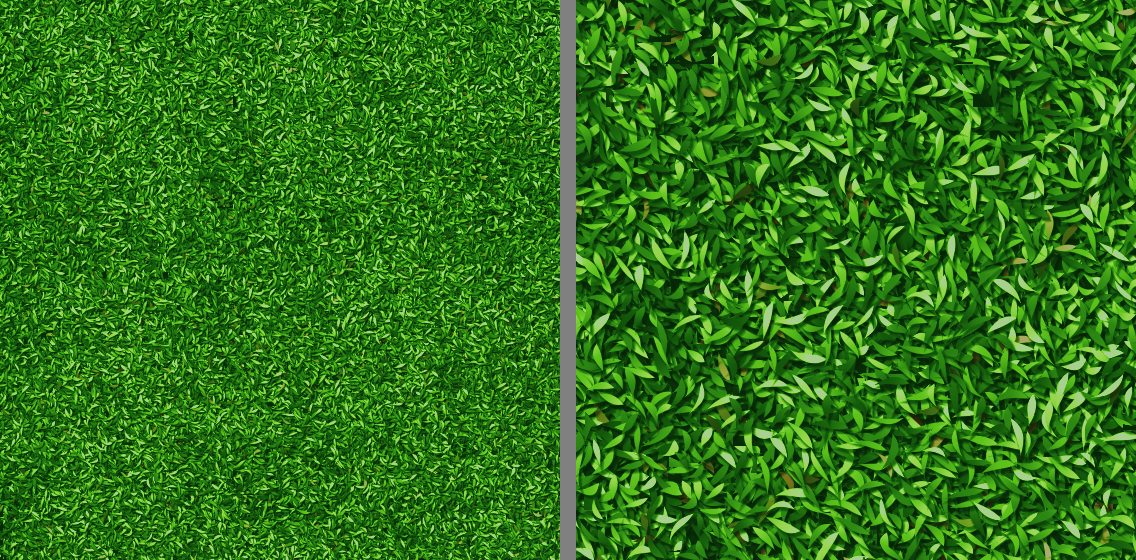
Left, the full canvas; right, a detail of the centre.
This texture is drawn by a Shadertoy shader. Its source:

```glsl
// Dense lawn of short, curved grass blades seen from above in bright sun.

vec3 hash3(vec3 p) {
    p = fract(p * vec3(0.1031, 0.1030, 0.0973));
    p += dot(p, p.yxz + 33.33);
    return fract((p.xxy + p.yxx) * p.zyx);
}

// Slow variation made of layered, bent sines, about -1 to 1
float patches(vec2 p) {
    float sum = 0.0, amp = 0.5;
    for (int i = 0; i < 4; i++) {
        p = mat2(0.8, 0.6, -0.6, 0.8) * p + 1.7;
        p += 0.6 * sin(p.yx * 0.7);
        sum += amp * sin(p.x) * cos(p.y * 1.1);
        p *= 1.9;
        amp *= 0.65;
    }
    return sum;
}

// Distance to a tapered blade along x; returns distance and position along it
vec2 blade(vec2 p, float halfLength, float halfWidth, float bend) {
    float along = p.x / halfLength;
    p.y += bend * (along * along - 0.4);
    float taper = 1.0 - along * along * (0.8 + 0.2 * along);
    return vec2(abs(p.y) - halfWidth * taper, along);
}

// Tone from 0 to 1 becomes shadow, leaf, sunlit and bleached green
vec3 grassColor(float tone) {
    vec3 c = mix(vec3(0.02, 0.14, 0.02), vec3(0.04, 0.19, 0.03), smoothstep(0.0, 0.07, tone));
    c = mix(c, vec3(0.07, 0.34, 0.04), smoothstep(0.07, 0.25, tone));
    c = mix(c, vec3(0.17, 0.53, 0.07), smoothstep(0.25, 0.52, tone));
    c = mix(c, vec3(0.36, 0.76, 0.10), smoothstep(0.52, 0.78, tone));
    c = mix(c, vec3(0.60, 0.84, 0.31), smoothstep(0.78, 0.94, tone));
    return mix(c, vec3(0.66, 0.82, 0.56), smoothstep(0.94, 1.04, tone));
}

void mainImage(out vec4 fragColor, in vec2 fragCoord) {
    vec2 uv = fragCoord / iResolution.y;
    float light = patches(uv * 9.0) * 0.10 + patches(uv * 34.0 + 5.0) * 0.08;
    float lean = 0.8 + 0.7 * patches(uv * 16.0 + 20.0);
    float tone = 0.06, dry = 0.0;

    // Layers of blades from the soil up, one blade per cell
    for (int layer = 0; layer < 8; layer++) {
        float depth = float(layer) / 7.0;
        float cells = 86.0 - 8.0 * depth;
        float soft = 0.7 * cells / iResolution.y;
        vec2 grid = uv * cells + float(layer) * vec2(17.37, 9.71);
        vec2 home = floor(grid);

        for (int k = 0; k < 9; k++) {
            vec2 cell = home + vec2(k % 3, k / 3) - 1.0;
            vec3 place = hash3(vec3(cell, float(layer) * 7.0 + 1.0));
            vec3 shape = hash3(vec3(cell, float(layer) * 7.0 + 4.0));
            vec3 look = hash3(vec3(cell, float(layer) * 7.0 + 6.0));

            float angle = lean + (place.z - 0.5) * 3.8;
            float c = cos(angle), s = sin(angle);
            mat2 turn = mat2(c, -s, s, c);
            vec2 offset = grid - cell - place.xy;
            float halfLength = mix(0.38, 0.78, shape.x);
            float halfWidth = mix(0.12, 0.21, shape.y);
            float bend = (shape.z - 0.5) * 0.4;

            // Cast shadow falls to the lower right
            vec2 shade = blade(turn * (offset + vec2(-0.11, 0.15)), halfLength, halfWidth, bend);
            tone *= 1.0 - 0.6 * (1.0 - smoothstep(-0.06, 0.14, shade.x));

            // Sunlit blade, brighter toward its tip
            vec2 leaf = blade(turn * offset, halfLength, halfWidth, bend);
            float cover = 1.0 - smoothstep(-soft, soft, leaf.x);
            float leafTone = 0.17 + 0.82 * look.x + 0.26 * (depth - 0.5) + light + 0.1 * leaf.y;
            tone = mix(tone, clamp(leafTone, 0.03, 1.08), cover);
            dry = mix(dry, step(0.975, look.y) * (1.0 - 0.6 * depth), cover);
        }
    }

    // A few withered brown blades among the green
    vec3 brown = vec3(0.52, 0.30, 0.10) * (0.35 + 0.9 * tone);
    fragColor = vec4(mix(grassColor(tone), brown, dry * 0.8), 1.0);
}
```
